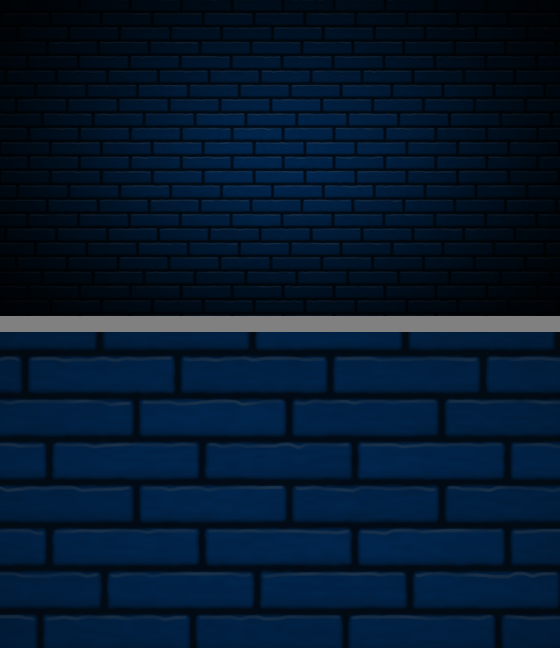
Top, the full canvas; bottom, a detail of the centre.
This texture is drawn by a WebGL 2 fragment shader. Its source:

```glsl
#version 300 es
precision highp float;
// Dark blue brick wall with wavy lit top edges, brightest at the centre.

#define COLUMNS 11.0
#define ROWS 22.0
#define ROW_PHASE 0.18
#define JOINT 0.0064
#define CORNER 0.0045
#define FALLOFF vec2(1.5, 1.15)
#define BRICK_COLOR vec3(0.003, 0.142, 0.292)
#define MORTAR_COLOR vec3(0.008, 0.045, 0.085)
#define RIM_COLOR vec3(0.115, 0.205, 0.300)

uniform vec2 u_resolution;
out vec4 outColor;

// Sideways shift of each course, repeating every eleven courses.
const float courseShift[11] = float[11](
    0.49, 0.06, 0.33, 0.82, 0.20, 0.61, 0.04, 0.43, 0.85, 0.49, 0.06);

float hash(vec2 p) {
    vec3 q = fract(vec3(p.xyx) * 0.1031);
    q += dot(q, q.yzx + 33.33);
    return fract((q.x + q.y) * q.z);
}

float noise(vec2 p) {
    vec2 i = floor(p), f = fract(p);
    f = f * f * (3.0 - 2.0 * f);
    return mix(mix(hash(i), hash(i + vec2(1, 0)), f.x),
               mix(hash(i + vec2(0, 1)), hash(i + vec2(1, 1)), f.x), f.y);
}

float roundedBox(vec2 p, vec2 halfSize, float radius) {
    vec2 q = abs(p) - halfSize + radius;
    return length(max(q, 0.0)) + min(max(q.x, q.y), 0.0) - radius;
}

void main() {
    vec2 uv = gl_FragCoord.xy / u_resolution;
    float aspect = u_resolution.x / u_resolution.y;
    float pixel = 1.0 / u_resolution.y;

    // Running bond: wrapped brick id and position inside the brick
    vec2 grid = uv * vec2(COLUMNS, ROWS) - vec2(0.5 * COLUMNS, ROW_PHASE);
    float row = mod(floor(grid.y), ROWS);
    grid.x -= courseShift[int(row + 0.5) % 11];
    vec2 id = vec2(mod(floor(grid.x), COLUMNS), row);
    vec2 cellSize = vec2(aspect / COLUMNS, 1.0 / ROWS);
    vec2 p = (fract(grid) - 0.5) * cellSize;
    vec2 halfSize = 0.5 * (cellSize - JOINT);
    vec2 seed = vec2(hash(id), hash(id + 37.0)) * 60.0;

    // Slightly uneven brick outline
    float edge = roundedBox(p, halfSize, CORNER);
    edge += 0.0012 * (noise(p * 110.0 + seed) - 0.5);
    float soft = max(pixel, 0.0016);
    float brick = 1.0 - smoothstep(-soft, soft, edge);

    // Brick face: tone per brick, faint streaks, shaded border
    float tone = 0.95 + 0.10 * hash(id + 11.0);
    tone += 0.10 * (noise(p * vec2(70.0, 220.0) + seed) - 0.5);
    tone *= mix(0.72, 1.0, smoothstep(0.0, 0.005, -edge));
    tone *= mix(0.88, 1.0, smoothstep(-halfSize.y, -0.3 * halfSize.y, p.y));
    vec3 color = mix(MORTAR_COLOR, BRICK_COLOR * tone, brick);

    // Broken, wavy light along the upper edge
    float wave = noise(vec2(p.x * 75.0, 0.0) + seed);
    float depth = halfSize.y - p.y - 0.0022 - 0.0035 * wave * wave;
    float rim = 1.0 - smoothstep(0.0006, 0.0012 + soft, abs(depth));
    rim *= 0.40 + 0.60 * noise(vec2(p.x * 45.0, 9.0) + seed);
    rim *= 1.0 - smoothstep(-0.006, -0.001, abs(p.x) - halfSize.x);

    // Central light, equal on opposite borders
    vec2 c = 2.0 * uv - 1.0;
    float light = exp(-dot(c * c, FALLOFF));
    color = mix(color * light, RIM_COLOR * pow(light, 0.8), rim * brick);
    outColor = vec4(color, 1.0);
}
```
